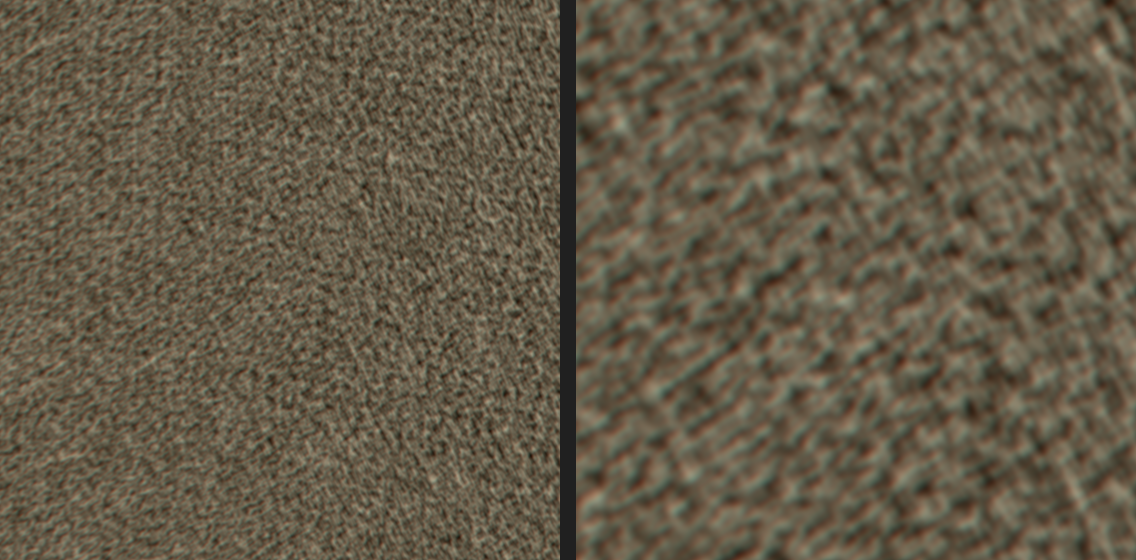
Left: the whole. Right: its middle third, enlarged.
A WebGL 1 fragment shader for this texture:

```glsl
precision highp float;
// Coarse brown-olive woven grain: fine anisotropic gradient noise whose lean
// turns from rising strokes (left) to steep falling ones (right), with faint
// long pale streaks and a slight red/green fringe from shifted channels.

#define BASE_COLOR vec3(0.400, 0.361, 0.288)
#define STREAK_COLOR vec3(0.075, 0.065, 0.055)
#define GRAIN_CONTRAST 0.29
#define GRAIN_FREQ vec2(52.0, 92.0)
#define RISING_ANGLE 0.62
#define FALLING_ANGLE -1.10
#define FRINGE_LEFT 0.0023
#define FRINGE_RIGHT 0.0015
#define MOTTLE 0.045

uniform vec2 u_resolution;

// Random unit vector for a lattice point
vec2 randomDirection(vec2 cell) {
  float h = fract(sin(dot(cell, vec2(127.1, 311.7))) * 43758.5453);
  return vec2(cos(6.2832 * h), sin(6.2832 * h));
}

// Gradient noise, centred on zero
float gradientNoise(vec2 p) {
  vec2 cell = floor(p);
  vec2 f = fract(p);
  vec2 u = f * f * f * (f * (f * 6.0 - 15.0) + 10.0);
  float a = dot(randomDirection(cell), f);
  float b = dot(randomDirection(cell + vec2(1.0, 0.0)), f - vec2(1.0, 0.0));
  float c = dot(randomDirection(cell + vec2(0.0, 1.0)), f - vec2(0.0, 1.0));
  float d = dot(randomDirection(cell + vec2(1.0, 1.0)), f - vec2(1.0, 1.0));
  return mix(mix(a, b, u.x), mix(c, d, u.x), u.y);
}

// Coordinates along (x) and across (y) a stroke direction
vec2 alongAcross(vec2 p, float angle) {
  float c = cos(angle);
  float s = sin(angle);
  return vec2(c * p.x + s * p.y, c * p.y - s * p.x);
}

// Two octaves of short strokes leaning at the given angle
float strokes(vec2 p, float angle) {
  vec2 q = alongAcross(p, angle) * GRAIN_FREQ;
  return 0.8 * gradientNoise(q + 17.3) + 0.6 * gradientNoise(q * 1.7 + 71.9);
}

// Blend of both leans, keeping the variance constant
float grain(vec2 p, float lean) {
  float turn = lean * 1.5708;
  return cos(turn) * strokes(p, RISING_ANGLE)
       + sin(turn) * strokes(p + 3.7, FALLING_ANGLE);
}

// Sparse long pale lines
float longStreaks(vec2 p, float angle, vec2 freq) {
  float n = gradientNoise(alongAcross(p, angle) * freq + 41.5);
  return smoothstep(0.12, 0.60, n);
}

void main() {
  vec2 uv = gl_FragCoord.xy / u_resolution;

  // Large-scale drift of direction and brightness
  float drift = gradientNoise(uv * 3.5 + 8.2);
  float side = smoothstep(0.05, 0.95, uv.x + 0.12 * (uv.y - 0.5));
  float lean = clamp(0.08 + 0.66 * side + 0.3 * drift, 0.0, 0.8);
  float mottle = gradientNoise(uv * 13.0 + 5.1)
               + 0.7 * gradientNoise(uv * 29.0 + 2.6);

  // Grain with the colour channels slightly displaced
  vec2 shift = vec2(0.75, -0.66) * mix(FRINGE_LEFT, FRINGE_RIGHT, side);
  vec3 grainRgb = vec3(grain(uv + shift, lean),
                       grain(uv, lean),
                       0.9 * grain(uv + 0.2 * shift.yx, lean));
  float contrast = GRAIN_CONTRAST * mix(0.88, 1.12, side);

  // Long streaks: rising on the left, steep on the right
  float streak = (1.0 - side) * longStreaks(uv, 0.40, vec2(5.0, 38.0))
               + side * longStreaks(uv, -1.13, vec2(9.0, 34.0));

  vec3 color = BASE_COLOR + contrast * grainRgb + MOTTLE * mottle;
  color += STREAK_COLOR * (streak - 0.13);
  color += vec3(0.010, 0.006, 0.003) * (0.5 - side);
  gl_FragColor = vec4(clamp(color, 0.0, 1.0), 1.0);
}
```
